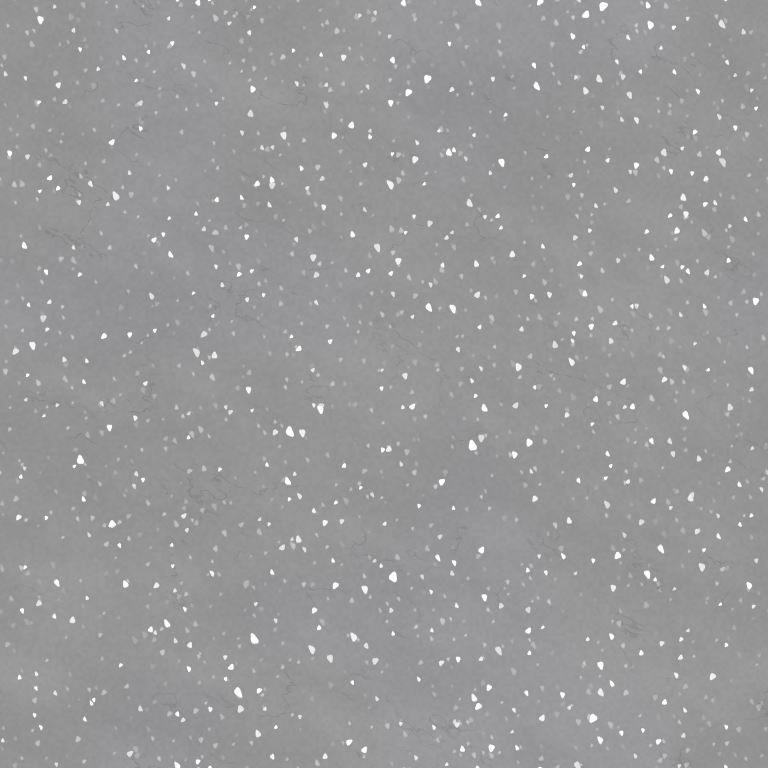
Write a Shadertoy shader that draws this texture.

```glsl
// Mottled grey stone with faint dark veins, scattered with small white flecks; tiles seamlessly.

const vec3 STONE = vec3(0.590, 0.586, 0.590);
const vec3 FLECK = vec3(0.995);
const vec3 COOL_TINT = vec3(-0.004, -0.002, 0.010);
const float MOTTLE = 0.075;        // strength of the cloudy variation
const float GRAIN = 0.022;         // strength of the fine grain
const float VEIN_DEPTH = 0.050;    // darkness of the thin veins
const float FLECK_STRETCH = 1.22;  // height to width of a fleck
const float FLECK_WOBBLE = 0.14;   // irregularity of a fleck outline

// Integer hash: three values in 0..1 per lattice cell
vec3 hash3(ivec2 cell, int seed) {
    uvec3 v = uvec3(ivec3(cell, seed)) * 1664525u + 1013904223u;
    v.x += v.y * v.z; v.y += v.z * v.x; v.z += v.x * v.y;
    v ^= v >> 16u;
    v.x += v.y * v.z; v.y += v.z * v.x; v.z += v.x * v.y;
    return vec3(v >> 8u) / 16777216.0;
}

ivec2 wrapCell(ivec2 cell, ivec2 period) {
    return ivec2(mod(vec2(cell) + 0.5, vec2(period)));
}

// Value noise repeating after a whole number of cells
float tiledNoise(vec2 p, ivec2 period, int seed) {
    p *= vec2(period);
    ivec2 i = ivec2(floor(p));
    vec2 f = fract(p);
    f = f * f * (3.0 - 2.0 * f);
    float a = hash3(wrapCell(i, period), seed).x;
    float b = hash3(wrapCell(i + ivec2(1, 0), period), seed).x;
    float c = hash3(wrapCell(i + ivec2(0, 1), period), seed).x;
    float d = hash3(wrapCell(i + ivec2(1, 1), period), seed).x;
    return mix(mix(a, b, f.x), mix(c, d, f.x), f.y);
}

float tiledFbm(vec2 p, ivec2 period, int seed) {
    float sum = 0.0, weight = 0.5;
    for (int octave = 0; octave < 5; octave++) {
        sum += weight * tiledNoise(p, period, seed + octave);
        period *= 2;
        weight *= 0.5;
    }
    return sum / 0.96875;
}

// Coverage of one layer of flecks, one candidate per grid cell
float fleckLayer(vec2 uv, int grid, float chance, vec2 radii, vec2 opacity, float softness, int seed) {
    vec2 p = uv * float(grid);
    ivec2 home = ivec2(floor(p));
    float edge = max(softness, 0.7 / iResolution.y);
    float coverage = 0.0;
    for (int y = -1; y <= 1; y++)
    for (int x = -1; x <= 1; x++) {
        ivec2 cell = home + ivec2(x, y);
        ivec2 id = wrapCell(cell, ivec2(grid));
        vec3 place = hash3(id, seed);
        vec3 look = hash3(id, seed + 1);
        if (place.z > chance) continue;
        vec2 d = (p - vec2(cell) - place.xy) / float(grid);
        d.x += (look.z - 0.5) * 0.7 * d.y;
        d.y /= mix(1.0, FLECK_STRETCH * FLECK_STRETCH, look.z);
        float angle = atan(d.y, d.x + 1e-6);
        float radius = mix(radii.x, radii.y, look.x * look.x);
        radius *= 1.0 + FLECK_WOBBLE * sin(3.0 * angle + 40.0 * look.x);
        float body = 1.0 - smoothstep(radius - edge, radius + edge, length(d));
        coverage = max(coverage, body * mix(opacity.x, opacity.y, look.y));
    }
    return coverage;
}

// Short thin dark lines falling to the right, kept to patches
float veins(vec2 uv) {
    vec2 slanted = vec2(2.0 * uv.x - uv.y, uv.x + 2.0 * uv.y);
    float ridge = abs(tiledFbm(slanted, ivec2(7, 15), 31) - 0.5);
    float line = 1.0 - smoothstep(0.0, 0.022, ridge);
    float patches = smoothstep(0.50, 0.72, tiledFbm(uv, ivec2(17), 41));
    return line * patches;
}

void mainImage(out vec4 fragColor, in vec2 fragCoord) {
    vec2 uv = fragCoord / iResolution.xy;

    // Stone: clouds, slanted wisps, grain and veins
    vec2 slanted = vec2(2.0 * uv.x - uv.y, uv.x + 2.0 * uv.y);
    float clouds = tiledFbm(uv, ivec2(6, 8), 11) - 0.5;
    float wisps = tiledFbm(slanted, ivec2(5, 11), 21) - 0.5;
    float grain = tiledNoise(uv, ivec2(230), 51) - 0.5;
    float tint = tiledNoise(uv, ivec2(5), 61) - 0.5;
    vec3 color = STONE + MOTTLE * (0.6 * clouds + 0.5 * wisps) + GRAIN * grain;
    color += COOL_TINT * tint - VEIN_DEPTH * veins(uv);

    // Flecks: dim and soft, bright and crisp, a few large
    float dim = fleckLayer(uv, 50, 0.52, vec2(0.0016, 0.0032), vec2(0.08, 0.50), 0.0013, 71);
    float bright = fleckLayer(uv, 34, 0.42, vec2(0.0021, 0.0040), vec2(0.65, 1.15), 0.0008, 81);
    float large = fleckLayer(uv, 9, 0.16, vec2(0.0040, 0.0054), vec2(1.0), 0.0008, 91);
    float coverage = min(max(dim, max(bright, large)), 1.0);

    fragColor = vec4(mix(color, FLECK, coverage), 1.0);
}
```
